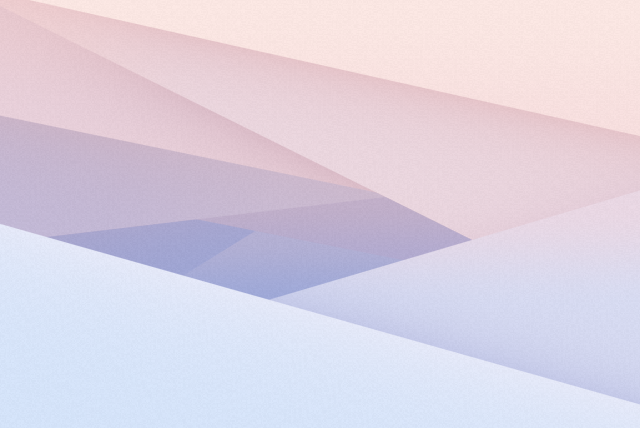
A WebGL 2 fragment shader for this background:

```glsl
#version 300 es
precision highp float;
// Overlapping pastel paper planes, from rose at the top to pale blue below.
// Each plane is a half-plane laid over the last, its colour fading with the
// distance from its upper edge; a fine grain finishes the surface.

#define ASPECT 1.5
#define EDGE_SOFTNESS 0.75
#define GRAIN_AMOUNT 0.022
#define GRAIN_CELLS 342.0
#define SHADOW_REACH 0.075

uniform vec2 u_resolution;
out vec4 fragColor;

float hash(vec2 p) {
    return fract(sin(dot(p, vec2(127.1, 311.7))) * 43758.5453);
}

// Signed distance to the line a-b (a on the left), positive below it.
float below(vec2 p, vec2 a, vec2 b) {
    vec2 dir = normalize(b - a);
    return dot(p - a, vec2(dir.y, -dir.x));
}

float cover(float dist) {
    float w = EDGE_SOFTNESS / u_resolution.y;
    return smoothstep(-w, w, dist);
}

// Colour that leaves its edge tint exponentially with depth.
vec3 fade(vec3 edge, vec3 far, float depth, float reach) {
    return mix(far, edge, exp(-max(depth, 0.0) / reach));
}

void main() {
    vec2 uv = gl_FragCoord.xy / u_resolution;
    vec2 p = uv * vec2(ASPECT, 1.0);

    // Edges of the planes
    float rose   = below(p, vec2(0.068, 1.000), vec2(1.500, 0.682));
    float blush  = below(p, vec2(0.000, 0.986), vec2(1.107, 0.439));
    float mauve  = below(p, vec2(0.000, 0.730), vec2(0.889, 0.549));
    float violet = below(p, vec2(0.117, 0.447), vec2(0.898, 0.539));
    float indigo = below(p, vec2(0.469, 0.486), vec2(0.941, 0.393));
    float facet  = below(p, vec2(0.434, 0.359), vec2(0.596, 0.459));
    float lilac  = below(p, vec2(0.635, 0.301), vec2(1.500, 0.555));
    float ice    = below(p, vec2(0.000, 0.477), vec2(1.500, 0.055));

    // Cream sky
    vec3 color = mix(vec3(0.965, 0.870, 0.870), vec3(0.980, 0.902, 0.886),
                     smoothstep(0.65, 1.0, uv.y));

    // Rose plane, shaded again where the lilac plane rests on it
    vec3 tint = fade(vec3(0.896, 0.765, 0.785), vec3(0.918, 0.843, 0.875), rose, SHADOW_REACH);
    tint = mix(tint, vec3(0.865, 0.765, 0.825), 0.45 * exp(min(lilac, 0.0) / 0.07));
    tint = mix(tint, vec3(0.945, 0.815, 0.815), 0.6 * smoothstep(0.5, 0.0, p.x));
    color = mix(color, tint, cover(rose));

    // Blush plane
    float mask = cover(blush);
    tint = fade(vec3(0.855, 0.735, 0.780), vec3(0.910, 0.818, 0.857), blush, SHADOW_REACH);
    tint = mix(tint, vec3(0.930, 0.805, 0.815), 0.6 * smoothstep(0.72, 0.97, p.y));
    color = mix(color, tint, mask);

    // Mauve plane
    mask *= cover(mauve);
    tint = fade(vec3(0.790, 0.705, 0.780), vec3(0.755, 0.725, 0.845), mauve, 0.13);
    tint = mix(tint, vec3(0.805, 0.745, 0.825), 0.4 * smoothstep(0.2, 0.7, p.x));
    color = mix(color, tint, mask);

    // Violet plane
    mask *= cover(violet);
    tint = mix(vec3(0.690, 0.665, 0.815), vec3(0.755, 0.685, 0.785),
               smoothstep(0.37, 0.54, p.y));
    color = mix(color, tint, mask);

    // Indigo plane and its lighter facet
    mask *= cover(indigo);
    tint = fade(vec3(0.660, 0.650, 0.805), vec3(0.600, 0.645, 0.840), violet, 0.12);
    vec3 facetTint = mix(vec3(0.620, 0.660, 0.845), vec3(0.705, 0.690, 0.825),
                         smoothstep(0.29, 0.46, p.y));
    tint = mix(tint, facetTint, cover(facet));
    color = mix(color, tint, mask);

    // Lilac plane, darkened toward the ice plane in front
    tint = mix(vec3(0.845, 0.860, 0.945), vec3(0.912, 0.843, 0.890),
               smoothstep(0.28, 0.52, p.y));
    tint = mix(tint, vec3(0.750, 0.770, 0.900), 0.85 * exp(min(ice, 0.0) / SHADOW_REACH));
    color = mix(color, tint, cover(lilac));

    // Ice plane
    tint = fade(vec3(0.896, 0.910, 0.970), vec3(0.825, 0.887, 0.975), ice, 0.16);
    color = mix(color, tint, cover(ice));

    // Paper grain
    color += GRAIN_AMOUNT * (hash(floor(p * GRAIN_CELLS)) - 0.5);
    fragColor = vec4(clamp(color, 0.0, 1.0), 1.0);
}
```
